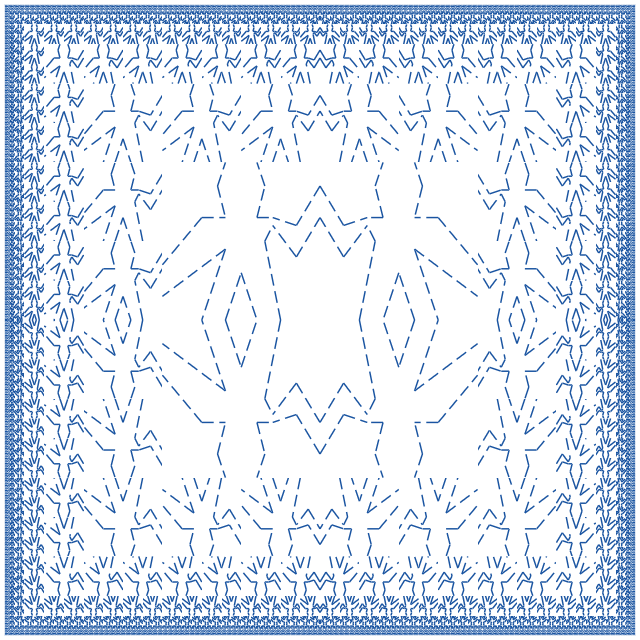
This pattern is drawn by a WebGL 1 fragment shader. Its source:

```glsl
precision highp float;
// Dashed stick figures in mirrored quarters, halving in size toward a square rim.

uniform vec2 u_resolution;

#define HALF_SIDE 0.4925
#define LAST_RING 6.0
#define LINE_WIDTH 0.0023
#define DASH 0.0186
#define GAP 0.0088
#define INK vec3(0.10, 0.33, 0.63)
#define PAPER vec3(1.0)

// Antialiased coverage of a signed distance in canvas units.
float coverage(float dist) {
  return clamp(0.5 - dist * u_resolution.x, 0.0, 1.0);
}

// Dashed segment from a to b in cell units; dashes keep one canvas length.
float dashed(vec2 p, float scale, vec2 a, vec2 b) {
  vec2 span = (b - a) * scale;
  vec2 rel = (p - a) * scale;
  float len = length(span);
  vec2 dir = span / len;
  float along = dot(rel, dir);
  float across = abs(rel.x * dir.y - rel.y * dir.x);
  float period = DASH + GAP;
  float phase = mod(along - 0.5 * DASH + 0.5 * period, period) - 0.5 * period;
  float ends = max(abs(phase) - 0.5 * DASH, max(-along, along - len));
  return coverage(ends) * coverage(across - 0.5 * LINE_WIDTH);
}

// Waving figure inside the unit cell.
float figure(vec2 p, float s) {
  vec2 waist = vec2(0.35, 0.5);
  vec2 elbowLow = vec2(0.15, 0.4);
  vec2 elbowHigh = vec2(0.15, 0.6);
  vec2 armpit = vec2(0.3, 0.6);
  vec2 shoulder = vec2(0.3, 0.65);
  vec2 neckL = vec2(0.4, 0.65);
  vec2 neckR = vec2(0.6, 0.65);
  vec2 cheekL = vec2(0.35, 0.85);
  vec2 cheekR = vec2(0.65, 0.85);
  vec2 shoulderR = vec2(0.75, 0.65);
  vec2 hip = vec2(0.6, 0.45);
  vec2 crotch = vec2(0.5, 0.3);

  // Raised arm and left side
  float ink = dashed(p, s, vec2(0.25, 0.0), waist);
  ink = max(ink, dashed(p, s, waist, armpit));
  ink = max(ink, dashed(p, s, elbowLow, armpit));
  ink = max(ink, dashed(p, s, elbowLow, vec2(0.0, 0.65)));
  ink = max(ink, dashed(p, s, vec2(0.0, 0.85), elbowHigh));
  ink = max(ink, dashed(p, s, elbowHigh, shoulder));
  ink = max(ink, dashed(p, s, neckL, shoulder));

  // Head
  ink = max(ink, dashed(p, s, neckL, cheekL));
  ink = max(ink, dashed(p, s, cheekL, vec2(0.4, 1.0)));
  ink = max(ink, dashed(p, s, cheekR, vec2(0.6, 1.0)));
  ink = max(ink, dashed(p, s, cheekR, neckR));

  // Lowered arm and right side
  ink = max(ink, dashed(p, s, shoulderR, neckR));
  ink = max(ink, dashed(p, s, shoulderR, vec2(1.0, 0.35)));
  ink = max(ink, dashed(p, s, hip, vec2(1.0, 0.15)));
  ink = max(ink, dashed(p, s, hip, vec2(0.75, 0.0)));

  // Inner legs
  ink = max(ink, dashed(p, s, vec2(0.6, 0.0), crotch));
  return max(ink, dashed(p, s, crotch, vec2(0.4, 0.0)));
}

void main() {
  // Mirror the canvas into one quarter, 0 at the center and 1 at the rim.
  vec2 uv = gl_FragCoord.xy / u_resolution;
  vec2 quarter = abs(uv - 0.5) / HALF_SIDE;
  float reach = max(quarter.x, quarter.y);

  // Each ring halves the remaining margin and the cell size.
  float margin = max(1.0 - reach, 0.0001);
  float ring = min(floor(-log2(margin)), LAST_RING);
  float cellSize = exp2(-ring - 1.0);
  vec2 cell = fract(quarter / cellSize);

  float ink = figure(cell, cellSize * HALF_SIDE);
  ink *= coverage((reach - 1.0) * HALF_SIDE);
  gl_FragColor = vec4(mix(PAPER, INK, ink), 1.0);
}
```
